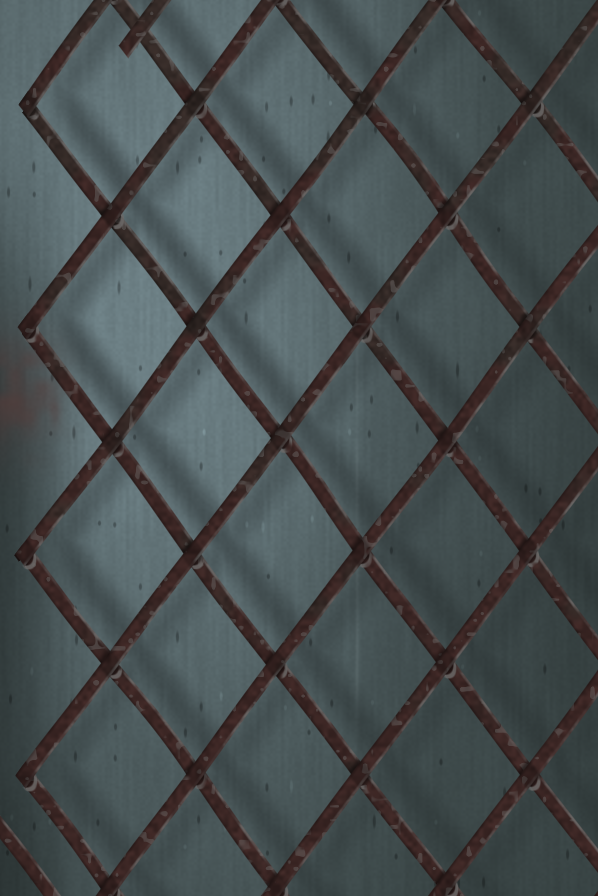
Reproduce this pattern procedurally as a WebGL 2 fragment shader.

```glsl
#version 300 es
precision highp float;
uniform vec2 u_resolution;
out vec4 fragColor;

#define CELL vec2(0.187, 0.25)
#define ORIGIN vec2(0.2175, 0.8854)
#define HALF_BAR 0.056
#define WALL_DARK vec3(0.215, 0.258, 0.258)
#define WALL_PALE vec3(0.425, 0.500, 0.520)
#define PAINT vec3(0.205, 0.165, 0.152)
#define PAINT_RED vec3(0.235, 0.150, 0.142)
#define WORN vec3(0.42, 0.41, 0.405)
#define RUST vec3(0.34, 0.23, 0.22)
#define SHADOW 0.34

float hash(vec2 p) {
  vec3 h = fract(vec3(p.xyx) * 0.1031);
  h += dot(h, h.yzx + 33.33);
  return fract((h.x + h.y) * h.z);
}

float noise(vec2 p) {
  vec2 i = floor(p), f = fract(p);
  f = f * f * (3.0 - 2.0 * f);
  return mix(mix(hash(i), hash(i + vec2(1, 0)), f.x),
             mix(hash(i + vec2(0, 1)), hash(i + vec2(1, 1)), f.x), f.y);
}

float fbm(vec2 p) {
  float sum = 0.0, amp = 0.5;
  for (int i = 0; i < 4; i++) {
    sum += amp * noise(p);
    p = p * 2.03 + 17.0;
    amp *= 0.5;
  }
  return sum;
}

// Diagonal coordinates: x is constant on falling bars, y on rising bars
vec2 diagonals(vec2 p) {
  vec2 q = (p - ORIGIN) / CELL;
  return vec2(q.x + q.y, q.x - q.y);
}

// Blurred shadow cast by the lattice on the wall
float softLattice(vec2 p) {
  vec2 g = diagonals(p);
  vec2 d = abs(g - floor(g + 0.5));
  vec2 s = 1.0 - smoothstep(0.0, 0.21, d);
  return max(s.x, 0.65 * s.y) * smoothstep(-2.3, -1.7, g.x + g.y);
}

vec3 wall(vec2 p, vec2 uv) {
  vec2 r = (uv - vec2(0.25, 0.70)) * vec2(2.2, 1.65);
  float light = exp(-dot(r, r));
  float leftDark = (1.0 - smoothstep(-0.03, 0.17, uv.x)) * (1.0 - smoothstep(0.5, 0.9, uv.y));
  light *= 1.0 - 0.95 * leftDark;
  light += 0.26 * (fbm(p * vec2(7.0, 4.0)) - 0.46);
  vec3 c = mix(WALL_DARK, WALL_PALE, clamp(light, 0.0, 1.0));
  c *= 1.0 - 0.2 * leftDark;
  c *= 1.0 - SHADOW * softLattice(p - vec2(0.035, 0.008)) * (0.35 + 0.65 * light);

  // Brushed grain, seam between boards
  c *= 0.94 + 0.07 * noise(p * vec2(260.0, 14.0)) + 0.05 * noise(p * 330.0);
  float seam = exp(-pow((uv.x - 0.597) / 0.003, 2.0));
  float seamSpan = smoothstep(0.14, 0.25, uv.y) * (1.0 - smoothstep(0.55, 0.68, uv.y));
  c += 0.05 * seam * seamSpan * noise(p * vec2(1.0, 25.0));
  c *= 1.0 - 0.05 * smoothstep(0.595, 0.61, uv.x) * seamSpan;

  // Sparse specks, some dark and some pale, stretched into drips
  vec2 grid = p * vec2(42.0, 30.0), id = floor(grid);
  vec2 centre = 0.3 + 0.4 * vec2(hash(id + 3.1), hash(id + 8.7));
  vec2 o = (fract(grid) - centre) * vec2(1.0, 0.3 + 0.6 * hash(id + 5.0));
  float speck = (1.0 - smoothstep(0.03, 0.11, length(o))) * step(0.84, hash(id));
  c *= 1.0 + speck * mix(-0.28, 0.16, step(0.75, hash(id + 1.7)));

  // Rusty stain beside the left edge
  float stain = exp(-dot((uv - vec2(0.03, 0.56)) * vec2(16.0, 17.0), (uv - vec2(0.03, 0.56)) * vec2(16.0, 17.0)));
  stain += 0.8 * exp(-pow((uv.x - 0.092) * 110.0, 2.0) - pow((uv.y - 0.54) * 70.0, 2.0));
  return mix(c, RUST, 0.55 * clamp(stain, 0.0, 1.0) * (0.4 + noise(p * 60.0)));
}

// Painted metal; t runs across the bar from -1 to 1, with a worn lip near 1
vec3 metal(float t, vec2 p, float seed) {
  float patches = noise(p * 28.0 + seed);
  vec3 c = mix(PAINT, PAINT_RED, smoothstep(0.25, 0.75, patches + 0.5 - 0.6 * p.y));
  c *= 0.82 + 0.32 * noise(p * 190.0 + seed);
  float lip = smoothstep(0.5, 0.85, t);
  float wear = smoothstep(0.25, 0.75, fbm(p * 55.0 + seed));
  c = mix(c, WORN, lip * (0.15 + 0.75 * wear));
  c = mix(c, WORN, 0.45 * smoothstep(0.77, 0.88, noise(p * 130.0 + seed)));
  return c * (1.0 - 0.25 * smoothstep(0.5, 1.0, -t));
}

// Coverage of a bar that starts at along = 0, in lattice units
float bar(float offset, float along, float aa) {
  return smoothstep(-aa, aa, min(HALF_BAR - abs(offset), along + HALF_BAR));
}

void main() {
  vec2 p = gl_FragCoord.xy / u_resolution.y;
  vec2 uv = gl_FragCoord.xy / u_resolution;
  float aa = 0.8 * length(1.0 / CELL) / u_resolution.y;

  // Hand-made irregularity of the lattice
  vec2 bent = p + 0.008 * (vec2(noise(p * 6.0), noise(p * 6.0 + 40.0)) - 0.5);
  vec2 g = diagonals(bent);
  vec2 n = floor(g + 0.5), d = g - n;
  float shift = 0.035 * (hash(vec2(n.x, floor(g.y)) + 50.0) - 0.5);
  float fallOffset = d.x - shift;

  vec3 c = wall(p, uv);
  float fall = bar(fallOffset, g.y + n.x + 2.0, aa);
  float rise = bar(d.y, g.x + n.y + 2.0, aa);
  float node = step(-2.5, n.x + n.y);

  // Falling bars, then a loose bar at the lower left
  c = mix(c, metal(fallOffset / HALF_BAR, p, 9.0), fall);
  float loose = g.x + 4.39;
  c = mix(c, metal(loose / HALF_BAR, p, 21.0), bar(loose, 1.0, aa));

  // Dark gap and pale weld bead where falling bars meet rising ones
  float gap = 1.0 - smoothstep(0.0, 0.05, abs(d.y) - HALF_BAR);
  c *= 1.0 - 0.45 * gap * fall * node;
  float curve = HALF_BAR * (1.75 - 0.6 * pow(d.x / HALF_BAR, 2.0));
  float bead = 1.0 - smoothstep(0.008, 0.026, abs(d.y - curve));
  bead *= 1.0 - smoothstep(0.05, 0.075, abs(d.x));
  c = mix(c, WORN, 0.85 * bead * node * smoothstep(0.2, 0.6, noise(p * 90.0)));

  // Rising bars lie on top, with a short stub at the upper left
  vec3 riseColor = metal(d.y / HALF_BAR, p, 4.0);
  float collar = 1.0 - smoothstep(0.06, 0.09, abs(d.x));
  riseColor *= 1.0 - 0.22 * collar * node;
  c = mix(c, riseColor, rise);
  float stub = g.y + 0.65;
  c = mix(c, metal(stub / HALF_BAR, p, 33.0), bar(stub, g.x + 0.15, aa));

  fragColor = vec4(c, 1.0);
}
```
